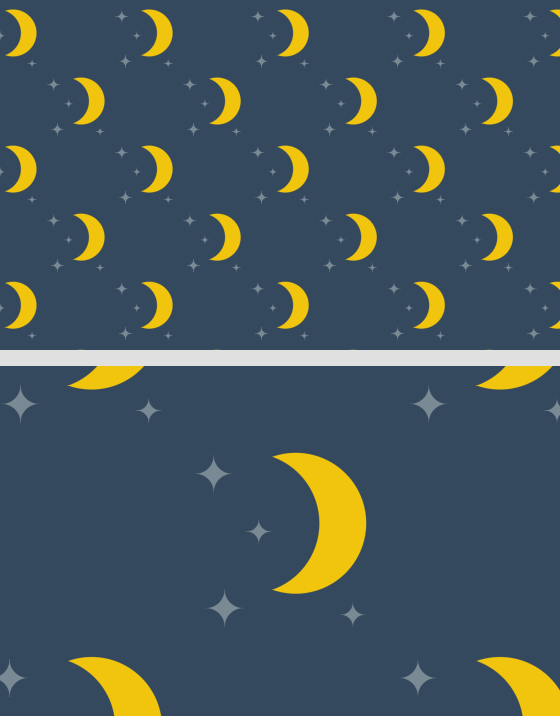
Top, the full canvas; bottom, a detail of the centre.
Reproduce this pattern procedurally as a Shadertoy shader.

```glsl
// Lengths are fractions of the canvas height.
const float PERIOD = 7.0 / 18.0;
const vec2 MOON_ORIGIN = vec2(0.815, 0.5169);
const float MOON_RADIUS = 0.0671;
const float CUT_SHIFT = 0.0446;

const vec3 NIGHT = vec3(0.204, 0.286, 0.369);
const vec3 GOLD = vec3(0.947, 0.769, 0.055);
const vec3 SILVER = vec3(0.48, 0.54, 0.58);

// Star offset from the moon centre (xy) and tip radius (z)
const int STAR_COUNT = 4;
const vec3 STARS[STAR_COUNT] = vec3[STAR_COUNT](
    vec3(-0.0781, 0.0471, 0.0177),
    vec3(-0.0352, -0.0079, 0.0117),
    vec3(-0.0677, -0.0808, 0.0179),
    vec3(0.0544, -0.0871, 0.0117)
);

// Disc with an equal disc removed from its left side
float crescentDistance(vec2 p) {
    float disc = length(p) - MOON_RADIUS;
    float cut = length(p + vec2(CUT_SHIFT, 0.0)) - MOON_RADIUS;
    return max(disc, -cut);
}

// Four-pointed star bounded by quarter-circle arcs
float starDistance(vec2 p, float radius) {
    p = abs(p);
    float arcs = radius - length(p - radius);
    float box = max(p.x, p.y) - radius;
    return max(arcs, box);
}

float coverage(float dist, float pixel) {
    return 1.0 - smoothstep(-0.75 * pixel, 0.75 * pixel, dist);
}

void mainImage(out vec4 fragColor, in vec2 fragCoord) {
    float pixel = 1.0 / iResolution.y;
    vec2 uv = fragCoord * pixel - MOON_ORIGIN;
    float moon = 1e3;
    float stars = 1e3;

    // Two square lattices, the second shifted by half a period
    for (int lattice = 0; lattice < 2; lattice++) {
        vec2 cell = uv / PERIOD + 0.5 * float(lattice);
        vec2 p = (fract(cell + 0.5) - 0.5) * PERIOD;
        moon = min(moon, crescentDistance(p));
        for (int i = 0; i < STAR_COUNT; i++) {
            stars = min(stars, starDistance(p - STARS[i].xy, STARS[i].z));
        }
    }

    vec3 color = mix(NIGHT, SILVER, coverage(stars, pixel));
    color = mix(color, GOLD, coverage(moon, pixel));
    fragColor = vec4(color, 1.0);
}
```
